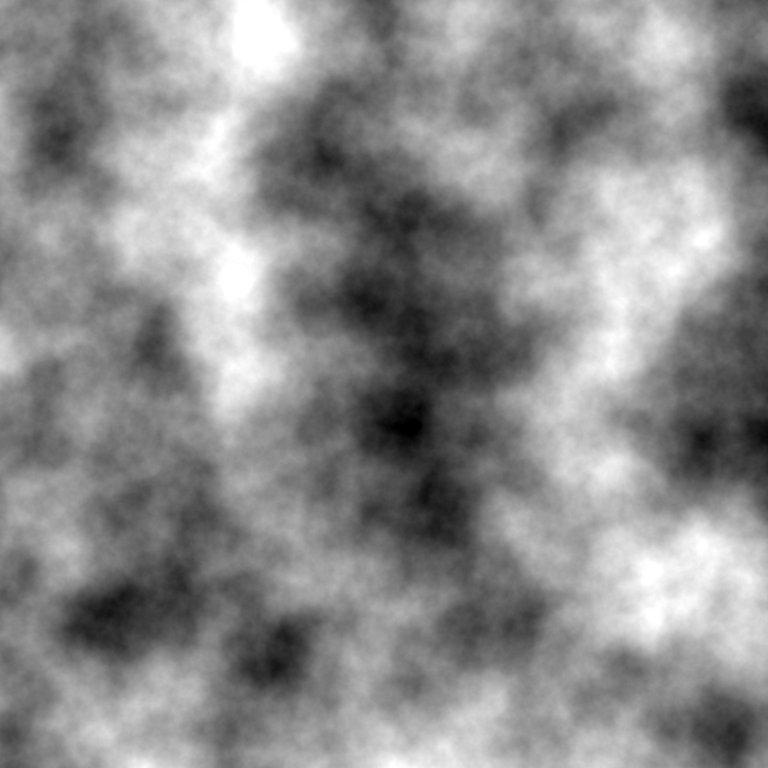
Reproduce this texture procedurally as a Shadertoy shader.

```glsl
// Soft grey cloud texture: fractal gradient noise with bright billows and dark hollows.

// Pseudo-random unit vector for a lattice point
vec2 latticeGradient(ivec2 cell, int layer) {
    uint h = uint(cell.x) * 1597334677u ^ uint(cell.y) * 3812015801u ^ uint(layer) * 2654435769u;
    h = (h ^ (h >> 16)) * 2146121005u;
    h = (h ^ (h >> 15)) * 2221713035u;
    h ^= h >> 16;
    float angle = float(h & 65535u) / 65536.0 * 6.28319;
    return vec2(cos(angle), sin(angle));
}

float cornerValue(ivec2 cell, ivec2 corner, vec2 local, int layer) {
    return dot(latticeGradient(cell + corner, layer), local - vec2(corner));
}

// Gradient noise, centred on zero
float gradientNoise(vec2 p, int layer) {
    ivec2 cell = ivec2(floor(p));
    vec2 f = fract(p);
    vec2 blend = f * f * f * (f * (f * 6.0 - 15.0) + 10.0);
    float bottom = mix(cornerValue(cell, ivec2(0, 0), f, layer),
                       cornerValue(cell, ivec2(1, 0), f, layer), blend.x);
    float top = mix(cornerValue(cell, ivec2(0, 1), f, layer),
                    cornerValue(cell, ivec2(1, 1), f, layer), blend.x);
    return mix(bottom, top, blend.y);
}

// Octaves of halving size and strength, each turned to hide the lattice
float cloudField(vec2 p) {
    const mat2 turn = mat2(0.8, 0.6, -0.6, 0.8);
    float sum = 0.0;
    float strength = 1.0;
    for (int layer = 0; layer < 7; layer++) {
        sum += strength * gradientNoise(p, layer);
        p = turn * p * 2.0 + vec2(3.7, 1.3);
        strength *= 0.51;
    }
    return sum;
}

void mainImage(out vec4 fragColor, in vec2 fragCoord) {
    vec2 uv = fragCoord / iResolution.y;
    float brightness = 0.525 + 0.79 * cloudField(uv * 4.0 + vec2(5.3, 8.6));
    fragColor = vec4(vec3(clamp(brightness, 0.0, 1.0)), 1.0);
}
```
